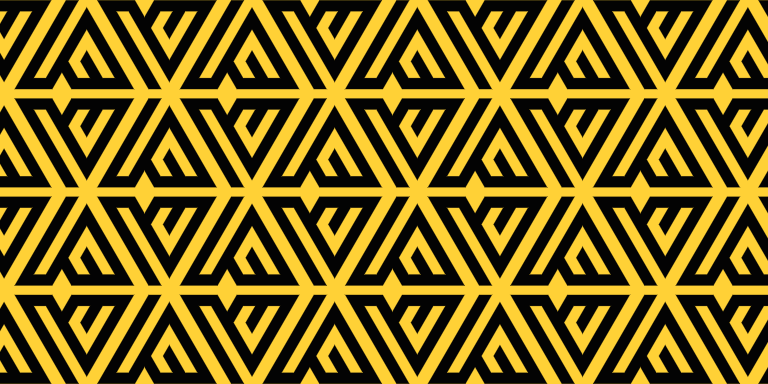
This pattern is drawn by a WebGL 2 fragment shader. Its source:

```glsl
#version 300 es
precision highp float;
// Interlocking hooked triangles in black on yellow, in rows that flip and shift.

// Lengths are in row heights.
#define ROWS 3.91       // rows per canvas height
#define PERIOD 1.683    // distance between like triangles in a row
#define ORIGIN_X 0.339  // a triangle tip, measured from the canvas centre
#define STROKE 0.114    // black stroke width
#define GAP 0.105       // yellow stroke width
#define BAR 0.047       // half thickness of the yellow row bars
#define TIP 0.059       // inset of the slanted sides from the tip

uniform vec2 u_resolution;
out vec4 fragColor;

const vec3 BLACK = vec3(0.01);
const vec3 YELLOW = vec3(1.0, 0.82, 0.21);

// Signed distance to the band lo < v < hi.
float band(float v, float lo, float hi) {
    return max(lo - v, v - hi);
}

// Signed distance to one black triangle; q.y runs down from its tip.
float hookedTriangle(vec2 q) {
    float shift = 0.5 * PERIOD + 0.13;
    q.x = mod(q.x + shift, PERIOD) - shift;

    // Distances across the two slanted directions.
    float right = 0.866 * q.x - 0.5 * q.y;
    float left = -0.866 * q.x - 0.5 * q.y;
    float base = 1.0 - BAR;
    float floorY = base - STROKE;
    float inner = TIP + STROKE;
    float core = inner + GAP;
    float coreEnd = core + STROKE;
    float hookEnd = coreEnd + GAP;

    // Solid outline with an extra stroke on the left.
    float body = max(band(q.y, BAR, base),
                     max(right + TIP, left + TIP - GAP - STROKE));

    // Yellow cuts: left slot, hooked channel and notch in the base.
    float slot = max(band(left, -TIP, GAP - TIP), q.y - floorY);
    float channel = max(max(right, left) + inner,
                        max(q.y - floorY, -hookEnd - right));
    float coreStroke = max(band(right, -coreEnd, -core), left + core);
    channel = max(channel, -coreStroke);
    float notch = max(right + hookEnd + STROKE, left + inner);

    return max(body, -min(slot, min(channel, notch)));
}

void main() {
    vec2 p = (gl_FragCoord.xy - 0.5 * u_resolution) / u_resolution.y * ROWS;
    float pixel = ROWS / u_resolution.y;

    // Every other row moves by half a period.
    float row = floor(p.y);
    float x = p.x - ORIGIN_X - 0.5 * PERIOD * mod(row + 1.0, 2.0);
    float y = 1.0 - fract(p.y);

    // Upright triangles alternate with their mirror images.
    float upright = hookedTriangle(vec2(x, y));
    float flipped = hookedTriangle(vec2(x - 0.5 * PERIOD, 1.0 - y));
    float d = min(upright, flipped);

    float ink = 1.0 - smoothstep(-0.75 * pixel, 0.75 * pixel, d);
    fragColor = vec4(mix(YELLOW, BLACK, ink), 1.0);
}
```
